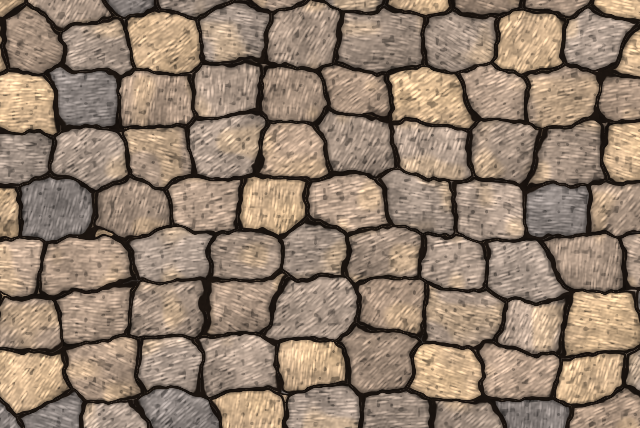
This texture is drawn by a Shadertoy shader. Its source:

```glsl
// Dry stone wall: rounded, chiselled blocks in rough courses with dark joints and rubble.

const vec2  STONE_PITCH  = vec2(0.165, 0.128);
const vec2  RUBBLE_PITCH = vec2(0.036, 0.028);
const float JITTER       = 0.30;
const float JOINT        = 0.13;   // joint width, relative to stone radius
const float REACH        = 1.25;   // largest stone radius before rubble shows
const float OCHRE_SHARE  = 0.19;
const float SLATE_SHARE  = 0.13;
const vec2  SUN_STEP     = vec2(-0.0020, 0.0036);

const vec3 GREY  = vec3(0.65, 0.585, 0.535);
const vec3 BROWN = vec3(0.67, 0.575, 0.495);
const vec3 OCHRE = vec3(0.87, 0.735, 0.575);
const vec3 SLATE = vec3(0.53, 0.495, 0.475);
const vec3 SHADE = vec3(0.10, 0.075, 0.058);

struct Stone { float rim; vec2 local; vec2 id; };

vec2 hash2(vec2 p) {
    vec3 q = fract(vec3(p.xyx) * vec3(0.1031, 0.1030, 0.0973));
    q += dot(q, q.yzx + 33.33);
    return fract((q.xx + q.yz) * q.zy);
}

mat2 turn(float a) {
    float c = cos(a), s = sin(a);
    return mat2(c, -s, s, c);
}

float noise(vec2 p) {
    vec2 i = floor(p), f = fract(p);
    f = f * f * (3.0 - 2.0 * f);
    float low  = mix(hash2(i).x, hash2(i + vec2(1, 0)).x, f.x);
    float high = mix(hash2(i + vec2(0, 1)).x, hash2(i + vec2(1, 1)).x, f.x);
    return mix(low, high, f.y);
}

float grain(vec2 p) {
    float sum = 0.0, amp = 0.34;
    p *= 18.0;
    for (int i = 0; i < 4; i++) {
        sum += amp * noise(p);
        p = turn(0.6) * p * 2.1 + 17.0;
        amp *= 0.8;
    }
    return sum;   // centred near 0.5
}

// Stretched cellular noise: short pale tool marks.
float chisel(vec2 p) {
    p *= vec2(32.0, 125.0);
    vec2 cell = floor(p);
    float mark = 0.0;
    for (int j = -1; j <= 1; j++)
    for (int i = -1; i <= 1; i++) {
        vec2 id = cell + vec2(i, j);
        vec2 h = hash2(id + 71.0);
        float d = length(p - id - 0.15 - 0.7 * h);
        mark = max(mark, (1.0 - smoothstep(0.1, 0.6, d)) * fract(h.x * 7.0 + h.y * 5.0));
    }
    return mark;
}

float smoothMin(float a, float b, float k) {
    float h = max(k - abs(a - b), 0.0) / k;
    return min(a, b) - 0.25 * h * h * k;
}

// Cellular packing of rounded blocks; rim is positive inside a block.
Stone findStone(vec2 p, vec2 pitch, float seed) {
    float near = 9.0, second = 9.0;
    Stone s = Stone(0.0, vec2(0), vec2(0));
    float row0 = floor(p.y / pitch.y);
    for (int j = -1; j <= 1; j++) {
        float row = row0 + float(j);
        float shift = hash2(vec2(row + 40.0, seed)).x;
        float col0 = floor(p.x / pitch.x - shift);
        for (int i = -2; i <= 2; i++) {
            vec2 id = vec2(col0 + float(i), row);
            vec2 h = hash2(id + seed);
            vec2 k = hash2(id + seed + 23.0);
            vec2 centre = (id + 0.5 + vec2(shift, 0) + JITTER * (h - 0.5)) * pitch;
            vec2 radii = 0.5 * pitch * mix(vec2(0.84, 0.88), vec2(1.22, 1.14), k);
            vec2 q = turn(0.5 * (k.y - 0.5)) * (p - centre) / radii;
            vec2 c = abs(q) * abs(q) * abs(q);
            float d = pow(c.x + c.y, 1.0 / 3.0);
            if (d < near) {
                second = near; near = d;
                s.local = q; s.id = id + seed;
            } else second = min(second, d);
        }
    }
    s.rim = smoothMin(second - near - JOINT, 2.0 * (REACH - near), 0.16);
    return s;
}

vec3 stoneColour(vec2 id, vec2 p) {
    vec2 h = hash2(id + 57.0);
    vec3 c = mix(GREY, BROWN, h.y) * mix(0.91, 1.08, fract(h.y * 9.0));
    c = mix(c, OCHRE, 0.5 * smoothstep(0.60, 0.85, noise(p * 15.0 + id)));
    if (h.x < OCHRE_SHARE) c = mix(OCHRE, BROWN, 0.45 * noise(p * 18.0));
    else if (h.x < OCHRE_SHARE + SLATE_SHARE) c = SLATE;
    return c;
}

void mainImage(out vec4 fragColor, in vec2 fragCoord) {
    float px = 1.0 / iResolution.y;
    vec2 p = fragCoord * px;

    // Wavy courses and chipped outlines
    vec2 w = p + 0.012 * vec2(sin(7.0 * p.y + 2.0 * p.x), sin(5.3 * p.x + 1.0) + 0.5 * sin(11.0 * p.x + 4.0 * p.y));
    w += 0.016 * (vec2(noise(p * 24.0), noise(p * 24.0 + 50.0)) - 0.5);
    w += 0.006 * (vec2(noise(p * 75.0), noise(p * 75.0 + 90.0)) - 0.5);
    Stone block = findStone(w + 3.0, STONE_PITCH, 5.0);
    Stone chip = findStone(w + 3.0, RUBBLE_PITCH, 131.0);

    // Surface grain, tool marks and sunlit relief
    vec2 h = hash2(block.id + 9.0);
    mat2 cut = turn(0.5 + 2.0 * (h.x - 0.5));
    vec2 bent = p + 0.012 * vec2(noise(p * 12.0 + block.id), noise(p * 12.0 + 30.0));
    float rough = grain(p + h);
    float marks = chisel(cut * bent + h);
    float relief = rough - grain(p + h + SUN_STEP);
    relief += 0.35 * (marks - chisel(cut * (bent + SUN_STEP) + h));
    float tone = 0.97 + 0.65 * (rough - 0.5) + 0.22 * marks + 0.42 * relief;
    tone -= 0.30 * smoothstep(0.68, 0.9, noise(p * 95.0 + 12.0)) * (1.0 - marks);

    // Rubble behind, blocks in front
    float aa = 28.0 * px;
    float inHole = smoothstep(0.10, 0.18, -block.rim);
    float chipMask = smoothstep(0.0, 4.0 * aa, chip.rim) * inHole * step(0.3, hash2(chip.id).x);
    vec3 colour = SHADE * (0.6 + 0.8 * rough);
    colour = mix(colour, stoneColour(chip.id, p) * tone * 0.76, chipMask);
    float round = mix(0.68, 1.0, smoothstep(0.0, 0.24, block.rim));
    float slope = 1.0 + 0.06 * block.local.y - 0.03 * block.local.x;
    vec3 face = stoneColour(block.id, p) * tone * round * slope;
    colour = mix(colour, face, smoothstep(-0.5 * aa, 0.5 * aa, block.rim));

    fragColor = vec4(clamp(colour, 0.0, 1.0), 1.0);
}
```
